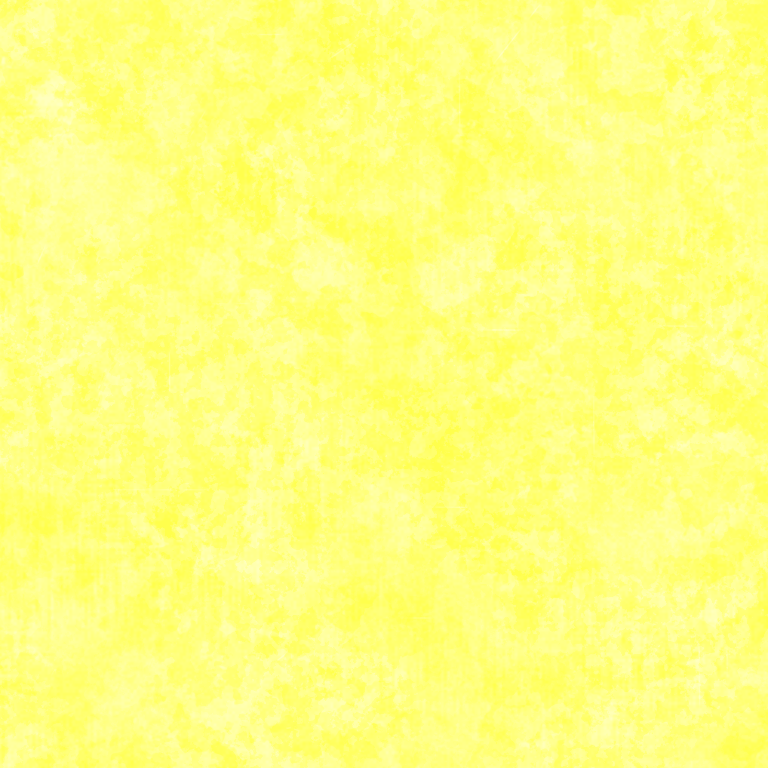
Give the GLSL for this texture, as a WebGL 1 fragment shader.

```glsl
precision highp float;
// Worn lemon-yellow plaster: faint clouds under many small ragged flakes
// of paler and deeper paint, built from thresholded value-noise fbm, with
// a fine woven grain of threads and a few hairline scratches.

uniform vec2 u_resolution;

const vec3 DEEP_YELLOW = vec3(1.0, 1.0, 0.30);
const vec3 PALE_YELLOW = vec3(1.0, 1.0, 0.74);
const float BASE_TONE = 0.42;        // 0 = deep, 1 = pale
const float CLOUD_SCALE = 6.0;
const float CLOUD_AMOUNT = 0.62;
const float FLAKE_SCALE = 15.0;      // coarsest flake layer
const float FLAKE_AMOUNT = 0.19;
const float FLAKE_EDGE = 0.04;       // softness of the flake borders
const float THREAD_COUNT = 250.0;
const float THREAD_LENGTH = 0.04;
const float THREAD_AMOUNT = 0.19;
const float GRAIN_SCALE = 250.0;
const float GRAIN_AMOUNT = 0.2;
const int SCRATCH_COUNT = 18;
const float SCRATCH_WIDTH = 0.0011;
const float SCRATCH_AMOUNT = 0.3;

float hash(vec2 p) {
  vec3 q = fract(vec3(p.xyx) * 0.1031);
  q += dot(q, q.yzx + 33.33);
  return fract((q.x + q.y) * q.z);
}

float valueNoise(vec2 p) {
  vec2 cell = floor(p);
  vec2 f = fract(p);
  f = f * f * (3.0 - 2.0 * f);
  float low = mix(hash(cell), hash(cell + vec2(1.0, 0.0)), f.x);
  float high = mix(hash(cell + vec2(0.0, 1.0)), hash(cell + 1.0), f.x);
  return mix(low, high, f.y);
}

// Fractal noise centred on zero; each octave is turned to hide the lattice.
float fbm(vec2 p) {
  const mat2 TURN = mat2(0.8, 0.6, -0.6, 0.8);
  float sum = 0.0;
  float weight = 0.4;
  for (int i = 0; i < 4; i++) {
    sum += weight * (valueNoise(p) - 0.5);
    p = TURN * p * 2.03 + 17.3;
    weight *= 0.64;
  }
  return sum;
}

// Ragged paint flakes at three sizes, each with crisp borders; the finer
// layers gather in clusters and leave calmer ground between them.
float flakes(vec2 uv) {
  float sum = 0.0;
  float scale = FLAKE_SCALE;
  for (int i = 0; i < 3; i++) {
    float layer = float(i);
    vec2 offset = vec2(31.7, 12.9) * (layer + 1.0);
    float field = fbm(uv * scale + offset);
    float cluster = smoothstep(0.2, 0.75, valueNoise(uv * 9.0 + offset.yx));
    float strength = mix(0.85, 0.5 + cluster, min(layer, 1.0));
    sum += strength * (smoothstep(-FLAKE_EDGE, FLAKE_EDGE, field) - 0.5);
    scale *= 2.1;
  }
  return sum;
}

// Stretched noise in both directions, showing through in places only.
float weave(vec2 uv) {
  float along = 1.0 / THREAD_LENGTH;
  float vertical = valueNoise(uv * vec2(THREAD_COUNT, along) + 5.0) - 0.5;
  float horizontal = valueNoise(uv * vec2(along, THREAD_COUNT) + 71.0) - 0.5;
  float verticalMask = smoothstep(0.35, 0.85, valueNoise(uv * 8.0 + 40.0));
  float horizontalMask = smoothstep(0.45, 0.95, valueNoise(uv * 7.0 + 90.0));
  return vertical * (0.3 + verticalMask) + horizontal * (0.2 + horizontalMask);
}

// Pale hairlines: mostly level, some upright, some slanted.
float scratches(vec2 uv, float pixel) {
  float sum = 0.0;
  for (int i = 0; i < SCRATCH_COUNT; i++) {
    float id = float(i) + 1.0;
    vec2 centre = vec2(hash(vec2(id, 3.0)), hash(vec2(id, 8.0)));
    float kind = hash(vec2(id, 14.0));
    float slant = 0.02 * (hash(vec2(id, 21.0)) - 0.5);
    float angle = kind < 0.55 ? slant : (kind < 0.75 ? 1.5708 + slant : 5.0 * kind);
    vec2 direction = vec2(cos(angle), sin(angle));
    vec2 d = uv - centre;
    float along = abs(dot(d, direction));
    float across = abs(dot(d, vec2(-direction.y, direction.x)));
    float reach = mix(0.015, 0.09, hash(vec2(id, 29.0)));
    float line = 1.0 - smoothstep(0.0, SCRATCH_WIDTH + 0.5 * pixel, across);
    float wear = smoothstep(0.2, 0.7, valueNoise(uv * 60.0 + id));
    sum += line * wear * (1.0 - smoothstep(0.5 * reach, reach, along));
  }
  return min(sum, 1.0);
}

void main() {
  float pixel = 1.0 / min(u_resolution.x, u_resolution.y);
  vec2 uv = gl_FragCoord.xy * pixel;

  float tone = BASE_TONE;
  tone += CLOUD_AMOUNT * fbm(uv * CLOUD_SCALE + 3.0);
  tone += FLAKE_AMOUNT * flakes(uv);
  tone += THREAD_AMOUNT * weave(uv);
  tone += GRAIN_AMOUNT * (valueNoise(uv * GRAIN_SCALE + 11.0) - 0.5);
  tone += SCRATCH_AMOUNT * scratches(uv, pixel);

  gl_FragColor = vec4(mix(DEEP_YELLOW, PALE_YELLOW, clamp(tone, 0.0, 1.0)), 1.0);
}
```
